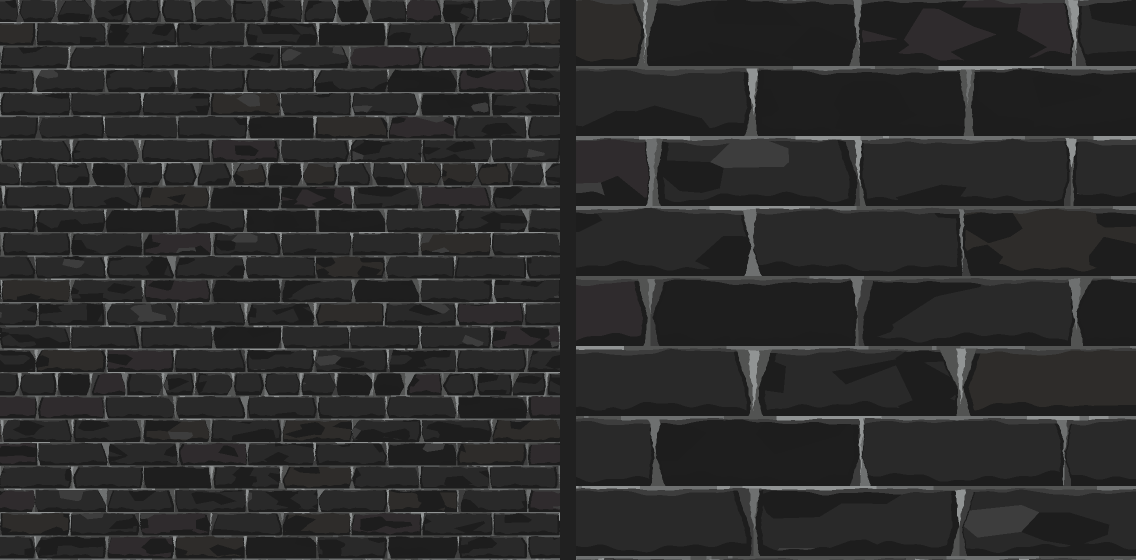
Left, the full canvas; right, a detail of the centre.
A WebGL 1 fragment shader for this texture:

```glsl
precision highp float;
uniform vec2 u_resolution;

// Lengths are in courses: one course is the height of one brick row.
const float COURSES = 24.0;
const float STRETCHER = 3.0;      // long brick
const float HEADER = 1.5;         // short brick
const float BED_SHIFT = 0.06;
const float BED_LINE = 0.05;
const float BED_SHADE = 0.045;
const float JOINT_HALF = 0.035;
const float JOINT_JITTER = 0.09;
const float CHIP_SIZE = 0.36;
const float RIM = 0.07;
const vec2 FACET_SCALE = vec2(1.1, 2.6);

const vec3 BLACK_FACE = vec3(0.115, 0.115, 0.115);
const vec3 FACE = vec3(0.16, 0.16, 0.16);
const vec3 WARM_FACE = vec3(0.18, 0.172, 0.163);
const vec3 PLUM_FACE = vec3(0.185, 0.17, 0.175);
const vec3 DARK_MORTAR = vec3(0.24, 0.24, 0.24);
const vec3 MORTAR = vec3(0.32, 0.325, 0.32);
const vec3 PALE_MORTAR = vec3(0.43, 0.44, 0.44);
const vec3 BRIGHT_MORTAR = vec3(0.57, 0.58, 0.58);

float hash(vec2 p) {
  return fract(sin(dot(p, vec2(127.1, 311.7))) * 4375.85);
}

// Random value of the nearest cell: flat, angular patches.
float facet(vec2 p) {
  vec2 cell = floor(p);
  float nearest = 9.0;
  float value = 0.0;
  for (int j = -1; j <= 1; j++) {
    for (int i = -1; i <= 1; i++) {
      vec2 c = cell + vec2(float(i), float(j));
      vec2 site = c + vec2(hash(c), hash(c + 37.2));
      float dist = length(p - site);
      if (dist < nearest) {
        nearest = dist;
        value = hash(c + 71.9);
      }
    }
  }
  return value;
}

float wobble(float x, float seed) {
  return 0.5 * sin(x * 3.1 + seed * 5.3) + 0.3 * sin(x * 7.7 + seed * 2.1)
       + 0.2 * sin(x * 17.3 + seed);
}

vec3 brickFace(vec2 p, vec2 brick, float edge) {
  float kind = hash(brick + 5.7);
  vec3 face = FACE;
  if (kind > 0.82) face = WARM_FACE;
  if (kind > 0.92) face = PLUM_FACE;
  if (kind < 0.13) face = mix(BLACK_FACE, FACE, 0.1);
  float patchValue = facet(p * FACET_SCALE + brick * 9.0);
  float darkShare = 0.32 * hash(brick + 15.1);
  if (patchValue < darkShare || edge < 0.0) face = BLACK_FACE;
  else if (patchValue > 0.985) face = DARK_MORTAR;
  return face;
}

vec3 wall(vec2 uv) {
  // Courses count downward; three of them are made of headers.
  vec2 p = vec2(uv.x, 1.0 - uv.y) * COURSES + vec2(0.0, BED_SHIFT);
  float row = mod(floor(p.y), COURSES);
  float depth = fract(p.y);
  bool header = row < 0.5 || abs(row - 7.0) < 0.5 || abs(row - 16.0) < 0.5;
  float brickLength = header ? HEADER : STRETCHER;
  float count = COURSES / brickLength;
  float shift = header ? 0.6 : 0.5 * mod(row, 2.0) + 0.02;

  // Nearest upright joint, and the brick on this side of it
  float s = p.x / brickLength - shift;
  float k = floor(s + 0.5);
  vec2 joint = vec2(mod(k, count), row);
  float d = (s - k) * brickLength - JOINT_JITTER * (2.0 * hash(joint) - 1.0);
  d += 0.08 * (hash(joint + 3.3) - 0.5) * (depth - 0.5);
  float side = step(0.0, d);
  vec2 brick = vec2(mod(k + side - 1.0, count), row);

  // Chipped corners widen the joint
  vec2 corner = joint + vec2(side * 19.0, 43.0);
  float chip = CHIP_SIZE * pow(hash(corner), 2.0) + (header ? 0.08 : 0.0);
  float chipDepth = 0.3 + 0.6 * hash(corner + 7.0);
  float lowChip = (header ? 0.22 : 0.14) * hash(corner + 11.0);
  float halfWidth = JOINT_HALF * hash(joint + 6.1)
    + chip * max(0.0, 1.0 - depth / chipDepth)
    + lowChip * max(0.0, (depth - 0.6) / 0.4);
  float wave = wobble(p.x, row);
  float toJoint = abs(d) - halfWidth - 0.012 * wobble(depth * 5.0, k);
  float bedLine = BED_LINE * (1.0 + 0.45 * wave);
  float toBed = depth - bedLine - BED_SHADE * (1.0 + wobble(p.x * 0.7, row + 4.0));

  // Brick with a dark lower edge and ends
  float lowRim = 1.0 - depth - 0.13 - 0.09 * wobble(p.x * 0.8, row + 9.0);
  float endRim = toJoint - RIM * 1.6 * hash(corner + 2.0);
  vec3 color = brickFace(p, brick, min(lowRim, endRim));

  // Mortar wedges, then the bright sliver inside each joint
  float tone = hash(corner + 23.0);
  if (toBed < 0.0) color = DARK_MORTAR;
  if (toJoint < 0.0) color = tone < 0.4 ? DARK_MORTAR : (tone < 0.85 ? MORTAR : PALE_MORTAR);
  float reach = 0.45 + 0.55 * hash(joint + 29.0);
  float sliver = 0.065 * (0.4 + hash(joint + 31.0)) * (1.0 - depth / reach);
  if (abs(d + 0.02 * wobble(depth * 4.0, k)) < sliver)
    color = hash(joint + 41.0) < 0.45 ? BRIGHT_MORTAR : PALE_MORTAR;

  // Worn bed line, changing tone along its length
  float wear = hash(vec2(floor(p.x * 0.9 + 0.4 * wave), row + 53.0));
  if (depth < bedLine)
    color = wear < 0.35 ? MORTAR : (wear < 0.8 ? PALE_MORTAR : BRIGHT_MORTAR);
  return color;
}

void main() {
  // Four samples per pixel smooth every edge
  vec3 sum = vec3(0.0);
  for (int i = 0; i < 4; i++) {
    float n = float(i);
    vec2 offset = vec2(mod(n, 2.0), floor(n / 2.0)) * 0.5 - 0.25;
    sum += wall((gl_FragCoord.xy + offset) / u_resolution);
  }
  gl_FragColor = vec4(sum / 4.0, 1.0);
}
```
